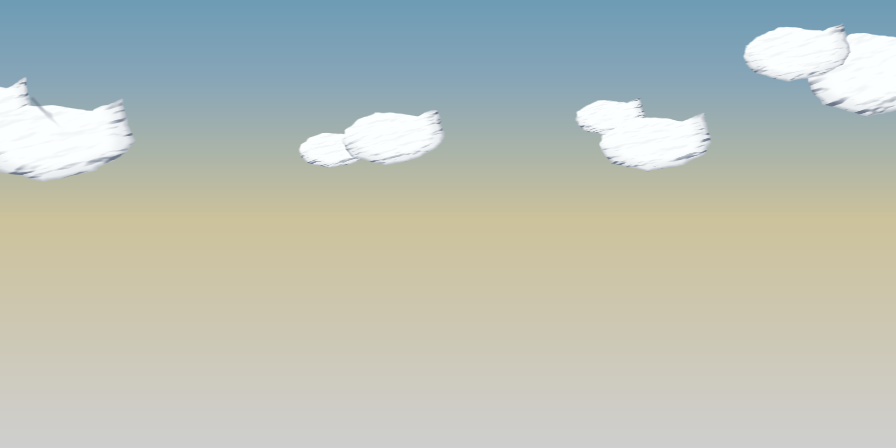
A Shadertoy shader for this texture:

```glsl
// Faceted white clouds drifting over a blue, sand and pale grey sky gradient.

const vec3 SKY_TOP = vec3(0.43, 0.61, 0.71);
const vec3 SKY_BLUE = vec3(0.535, 0.65, 0.72);
const vec3 SKY_SAND = vec3(0.80, 0.76, 0.61);
const vec3 SKY_BASE = vec3(0.81, 0.81, 0.81);
const float BLUE_HEIGHT = 0.82;
const float SAND_HEIGHT = 0.51;

const vec3 CLOUD_LIGHT = vec3(0.99, 1.0, 1.0);
const vec3 CLOUD_SHADE = vec3(0.43, 0.47, 0.54);
const float EDGE_ROUGHNESS = 0.10;
const float RIM_DEPTH = 0.38;
const vec2 CREASE_START = vec2(0.073, 0.779);
const vec2 CREASE_END = vec2(0.143, 0.708);

// Lobes from back to front: centre, then half size, in canvas heights
const int LOBE_COUNT = 8;
const vec4 LOBES[LOBE_COUNT] = vec4[](
    vec4(-0.042, 0.745, 0.117, 0.081), vec4(0.122, 0.687, 0.177, 0.091),
    vec4(0.747, 0.667, 0.081, 0.042), vec4(0.878, 0.695, 0.115, 0.063),
    vec4(1.362, 0.740, 0.078, 0.042), vec4(1.464, 0.682, 0.125, 0.065),
    vec4(1.958, 0.839, 0.159, 0.099), vec4(1.779, 0.883, 0.120, 0.065));

// Outline of one lobe, with a raised horn at its upper right
const int CORNER_COUNT = 14;
const vec2 CORNERS[CORNER_COUNT] = vec2[](
    vec2(-0.98, -0.12), vec2(-0.94, 0.24), vec2(-0.67, 0.6), vec2(-0.35, 0.86),
    vec2(0.0, 0.85), vec2(0.48, 0.72), vec2(0.85, 1.0), vec2(0.9, 0.6),
    vec2(1.0, 0.0), vec2(0.85, -0.4), vec2(0.48, -0.76), vec2(-0.15, -1.0),
    vec2(-0.77, -0.72), vec2(-0.92, -0.44));

float hash(vec2 p) {
    vec3 q = fract(vec3(p.xyx) * 0.1031);
    q += dot(q, q.yzx + 33.33);
    return fract((q.x + q.y) * q.z);
}

float noise(vec2 p) {
    vec2 cell = floor(p), f = fract(p);
    f = f * f * (3.0 - 2.0 * f);
    return mix(mix(hash(cell), hash(cell + vec2(1, 0)), f.x),
               mix(hash(cell + vec2(0, 1)), hash(cell + vec2(1, 1)), f.x), f.y);
}

float fbm(vec2 p) {
    float sum = 0.0, gain = 0.5;
    for (int i = 0; i < 3; i++) {
        sum += gain * noise(p);
        p = mat2(1.6, 1.2, -1.2, 1.6) * p + 7.3;
        gain *= 0.5;
    }
    return sum;
}

float segmentDistance(vec2 p, vec2 a, vec2 b) {
    vec2 ab = b - a;
    return length(p - a - ab * clamp(dot(p - a, ab) / dot(ab, ab), 0.0, 1.0));
}

// Signed distance to the lobe outline, negative inside
float lobeDistance(vec2 p) {
    float nearest = 10.0, side = 1.0;
    for (int i = 0; i < CORNER_COUNT; i++) {
        vec2 a = CORNERS[i], b = CORNERS[(i + 1) % CORNER_COUNT];
        nearest = min(nearest, segmentDistance(p, a, b));
        if ((a.y > p.y) != (b.y > p.y)
            && p.x < a.x + (b.x - a.x) * (p.y - a.y) / (b.y - a.y)) side = -side;
    }
    return side * nearest;
}

vec3 sky(float y) {
    vec3 color = mix(SKY_BASE, SKY_SAND, clamp(y / SAND_HEIGHT, 0.0, 1.0));
    color = mix(color, SKY_BLUE, clamp((y - SAND_HEIGHT) / (BLUE_HEIGHT - SAND_HEIGHT), 0.0, 1.0));
    return mix(color, SKY_TOP, clamp((y - BLUE_HEIGHT) / (1.0 - BLUE_HEIGHT), 0.0, 1.0));
}

// Crumpled folds gathered along the lower rim and beside the horn
vec3 cloudColor(vec2 q, float d, float seed) {
    vec2 foldPos = vec2(q.x * 3.0 - q.y, q.y * 5.5 - q.x * 1.8) + seed;
    float slope = fbm(foldPos + vec2(-0.15, 0.3)) - fbm(foldPos);
    float fold = smoothstep(0.0, 0.20, slope);
    float underside = smoothstep(0.1, -0.6, q.y);
    float hornSide = smoothstep(0.55, 0.85, q.x);
    float rim = smoothstep(-RIM_DEPTH, 0.0, d) * max(underside, hornSide);
    float shade = rim * (0.15 + 0.85 * fold) + 0.06 * fold;
    shade += 0.3 * smoothstep(-0.09, 0.0, d) * max(underside, hornSide);
    return mix(CLOUD_LIGHT, CLOUD_SHADE, clamp(shade, 0.0, 1.0));
}

void mainImage(out vec4 fragColor, in vec2 fragCoord) {
    vec2 p = fragCoord / iResolution.y;
    p.x *= 2.0 * iResolution.y / iResolution.x;
    vec3 color = sky(p.y);

    for (int i = 0; i < LOBE_COUNT; i++) {
        vec4 lobe = LOBES[i];
        vec2 q = (p - lobe.xy) / lobe.zw;
        if (max(abs(q.x), abs(q.y)) > 1.2) continue;
        float seed = float(i) * 17.0;
        float d = lobeDistance(q) + EDGE_ROUGHNESS * (fbm(q * 5.0 + seed) - 0.45);
        float blur = 0.8 / (iResolution.y * lobe.w);
        color = mix(color, cloudColor(q, d, seed), smoothstep(blur, -blur, d));
    }

    // Fold where the two left lobes meet
    float crease = segmentDistance(p, CREASE_START, CREASE_END + 0.01 * (noise(p * 60.0) - 0.5));
    float fade = smoothstep(CREASE_END.y, CREASE_START.y, p.y);
    color = mix(color, CLOUD_SHADE, 0.6 * fade * smoothstep(0.007, 0.0, crease));
    fragColor = vec4(color, 1.0);
}
```
